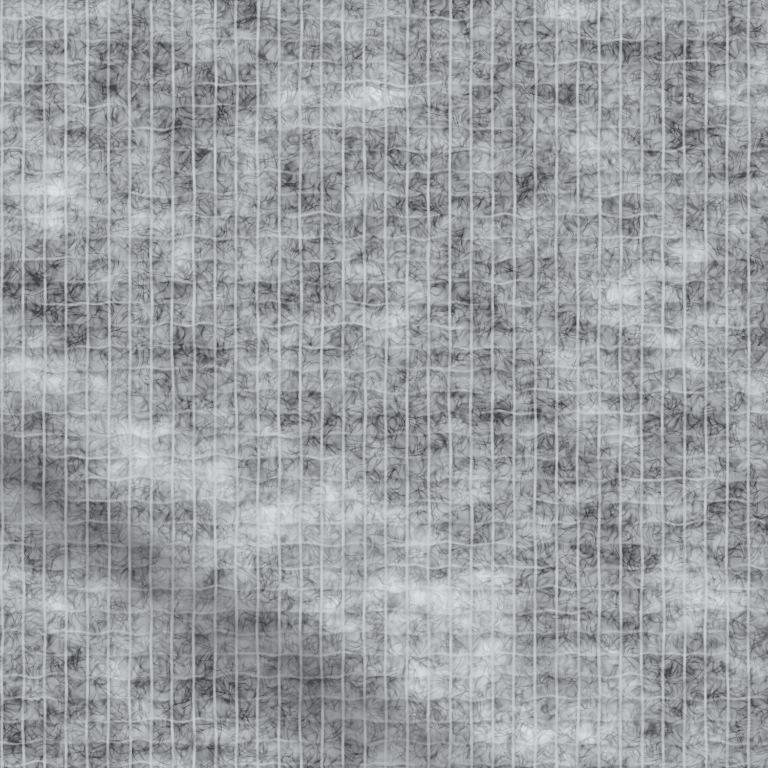
Give the GLSL for this texture, as a Shadertoy shader.

```glsl
const vec2 THREADS = vec2(36.0, 35.0);      // repeats across and up
const vec2 PHASE = vec2(0.09, 0.19);        // offset of the first threads, in cells
const vec3 DARK = vec3(0.27, 0.27, 0.29);
const vec3 LIGHT = vec3(0.83, 0.845, 0.85);
const float BASE_TONE = 0.76;
const float WARP_HALF_WIDTH = 0.065;        // in cells
const float WEFT_HALF_WIDTH = 0.05;
const int HAIR_LAYERS = 6;
const float HAIR_STRENGTH = 0.17;
const vec2 HAIR_SCALE = vec2(30.0, 92.0);   // along and across the hairs
const int ARCS_PER_CELL = 6;
const float ARC_STRENGTH = 0.15;
const float FOLD_HEIGHT = 0.40;             // where the fold meets the left side
const float FOLD_SLOPE = 0.67;

vec2 hash2(vec2 p) {
    vec3 a = fract(p.xyx * vec3(0.1031, 0.1030, 0.0973));
    a += dot(a, a.yzx + 33.33);
    return fract((a.xx + a.yz) * a.zy);
}

float cornerSlope(vec2 corner, vec2 offset) {
    float angle = 6.2832 * hash2(corner).x;
    return dot(vec2(cos(angle), sin(angle)), offset);
}

float gradientNoise(vec2 p) {
    vec2 i = floor(p), f = p - i;
    vec2 u = f * f * f * (f * (f * 6.0 - 15.0) + 10.0);
    vec2 e = vec2(1.0, 0.0);
    return mix(mix(cornerSlope(i, f), cornerSlope(i + e, f - e), u.x),
               mix(cornerSlope(i + e.yx, f - e.yx), cornerSlope(i + 1.0, f - 1.0), u.x), u.y);
}

float stroke(float dist, float halfWidth, float soft) {
    return 1.0 - smoothstep(halfWidth - soft, halfWidth + soft, dist);
}

// Fine curly hairs: zero lines of stretched noise, turned to many angles
float hairs(vec2 uv, float pixel) {
    vec2 curl = vec2(gradientNoise(uv * 48.0), gradientNoise(uv * 48.0 + 71.3));
    vec2 p = uv + 0.009 * curl;
    float sum = 0.0;
    for (int k = 0; k < HAIR_LAYERS; k++) {
        float a = 0.3 + 3.1416 * float(k) / float(HAIR_LAYERS);
        vec2 q = mat2(cos(a), -sin(a), sin(a), cos(a)) * p + 3.7 * float(k);
        float ridge = abs(gradientNoise(q * HAIR_SCALE));
        float patches = smoothstep(-0.2, 0.25, gradientNoise(q * 43.0 + 19.0));
        sum += patches * (1.0 - smoothstep(0.0, 0.1 + 60.0 * pixel, ridge));
    }
    return sum;
}

// Looped strands held inside one cell
float loopedArcs(vec2 id, vec2 local, float soft) {
    float sum = 0.0;
    for (int k = 0; k < ARCS_PER_CELL; k++) {
        vec2 seed = id + 57.0 * float(k + 1);
        vec2 center = 1.1 * (hash2(seed) - 0.5);
        vec2 shape = hash2(seed + 23.0);
        vec2 d = local - center;
        float side = smoothstep(-0.1, 0.15, dot(d, cos(6.2832 * shape.y + vec2(0.0, 1.5708))));
        sum += side * stroke(abs(length(d) - mix(0.15, 0.6, shape.x)), 0.025, soft);
    }
    vec2 inside = smoothstep(vec2(0.5), vec2(0.38), abs(local));
    return sum * inside.x * inside.y;
}

// Uneven thickness of the cloth
float mottle(vec2 uv) {
    return 0.24 * gradientNoise(uv * vec2(4.0, 6.0) + 5.2)
         + 0.24 * gradientNoise(uv * vec2(11.0, 17.0) + 31.7)
         + 0.20 * gradientNoise(uv * vec2(22.0, 48.0) + 12.4);
}

void mainImage(out vec4 fragColor, in vec2 fragCoord) {
    vec2 uv = fragCoord / iResolution.xy;
    float pixel = 1.0 / iResolution.y;
    float soft = max(0.05, 0.9 * THREADS.x * pixel);

    // Grid with a slight wander in each thread
    vec2 grid = uv * THREADS - PHASE;
    vec2 thread = floor(grid + 0.5);
    grid.x += 0.10 * gradientNoise(vec2(thread.x * 7.31, uv.y * 14.0));
    grid.y += 0.28 * gradientNoise(vec2(uv.x * 30.0, thread.y * 5.37));
    vec2 id = floor(grid);
    vec2 local = grid - id - 0.5;
    vec2 threadDist = 0.5 - abs(local);

    // Broad fold: a shadow with a smooth lit ridge above it
    float fold = uv.y - FOLD_HEIGHT + FOLD_SLOPE * uv.x + 0.03 * gradientNoise(uv * 5.0);
    float shadow = exp(-pow(fold / (fold > 0.0 ? 0.045 : 0.09), 2.0));
    shadow *= 1.0 - 0.75 * smoothstep(0.4, 0.75, uv.x);
    float ridge = exp(-pow((fold - 0.13 - 0.1 * uv.x) / 0.065, 2.0));
    ridge *= 1.0 - smoothstep(0.65, 1.0, uv.x);

    // Cloth body, pockets and strands
    float cloth = mottle(uv);
    float tone = BASE_TONE + cloth + 0.08 * (hash2(id + 9.0).x - 0.5);
    float strands = HAIR_STRENGTH * hairs(uv, pixel)
                  + ARC_STRENGTH * loopedArcs(id, local, soft);
    tone -= strands * clamp(1.0 - 1.6 * cloth, 0.5, 1.5) * (1.0 - 0.4 * max(ridge, shadow));
    tone -= 0.10 * smoothstep(0.1, 0.42, local.y) * smoothstep(0.02, 0.12, threadDist.y);
    tone -= 0.07 * smoothstep(0.3, 0.08, threadDist.x);
    tone += 0.12 * ridge - 0.25 * shadow;

    // Broken weft threads, then the continuous warp threads
    float weftShow = smoothstep(-0.15, 0.45, gradientNoise(vec2(uv.x * 13.0, thread.y * 3.73)));
    float weft = stroke(threadDist.y, WEFT_HALF_WIDTH, soft) * (0.12 + 0.5 * weftShow);
    float warpShow = 0.72 + 0.5 * gradientNoise(vec2(thread.x * 3.17, uv.y * 32.0));
    float warp = stroke(threadDist.x, WARP_HALF_WIDTH, soft) * clamp(warpShow, 0.35, 0.95);
    float threadTone = 0.93 - 0.22 * shadow;
    tone = mix(tone, threadTone, weft);
    tone = mix(tone, threadTone, warp);

    fragColor = vec4(mix(DARK, LIGHT, clamp(tone, 0.0, 1.05)), 1.0);
}
```
